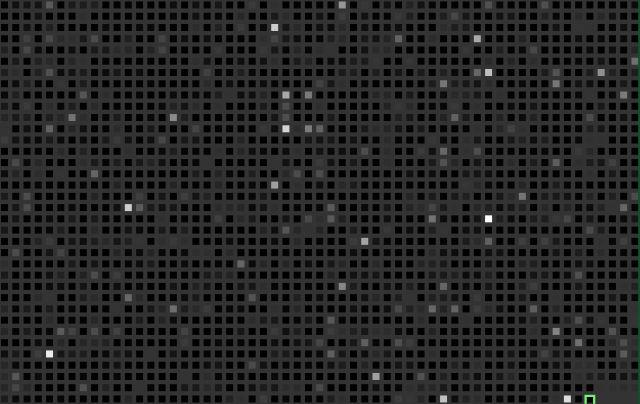
Write a WebGL 1 fragment shader that draws this pattern.

```glsl
precision highp float;
// A dark grey panel covered by a regular grid of small square lamps.
// A cell hash sets each lamp off, dim, glowing or white; layered sines
// gather the dim ones in patches. A green bracket marks one lamp.

uniform vec2 u_resolution;

#define COLUMNS 56.85              // grid pitches across the canvas width
#define GRID_OFFSET vec2(0.10, 0.06)
#define LAMP_SIZE 0.62             // side of a lamp, in pitches
#define PANEL_COLOR vec3(0.20)
#define MARK_COLOR vec3(0.45, 0.95, 0.45)
#define EDGE_COLOR vec3(0.08, 0.32, 0.16)
#define MARKED_CELL vec2(52.0, 35.0)
#define DIM_START 0.46             // share of lamps that stay off
#define DIM_LEVEL 0.17
#define GLOW_LEVEL 0.32
#define FLASH_LEVEL 0.80
#define PATCHINESS 0.24            // how far patches shift the dim share

// Random value from 0 to 1 for a grid cell.
float cellHash(vec2 cell) {
  vec3 p = fract(vec3(cell.xyx) * vec3(0.1031, 0.1030, 0.0973));
  p += dot(p, p.yzx + 33.33);
  return fract((p.x + p.y) * p.z);
}

// Slow field from -1 to 1, longer across than down.
float patchField(vec2 cell) {
  float broad = sin(cell.x * 0.21 + 1.7 * sin(cell.y * 0.23 + 0.6));
  float fine = sin(cell.y * 0.74 + 1.9 * sin(cell.x * 0.31 + 2.0));
  return 0.5 * (broad + fine);
}

// Long-tailed brightness: off, then dim, glowing and flashing lamps.
float lampLevel(float chance, float field) {
  float start = DIM_START - PATCHINESS * field;
  float dim = DIM_LEVEL * smoothstep(start, 1.0, chance);
  float glow = GLOW_LEVEL * pow(chance, 24.0);
  float flash = FLASH_LEVEL * pow(chance, 300.0);
  return min(0.005 + dim + glow + flash, 1.0);
}

// Antialiased coverage of a centred box.
float boxMask(vec2 p, vec2 size, float pixel) {
  vec2 cover = clamp(0.5 + (0.5 * size - abs(p)) / pixel, 0.0, 1.0);
  return cover.x * cover.y;
}

void main() {
  // Grid coordinates, with rows counted down from the top edge.
  float pixel = COLUMNS / u_resolution.x;
  vec2 fromTop = vec2(gl_FragCoord.x, u_resolution.y - gl_FragCoord.y);
  vec2 grid = fromTop * pixel + GRID_OFFSET;
  vec2 cell = floor(grid);

  // Lamps, worn away to the right of the marked cell.
  float level = lampLevel(cellHash(cell + 7.0), patchField(cell));
  float mask = boxMask(fract(grid) - 0.5, vec2(LAMP_SIZE), pixel);
  vec2 fromMark = cell - MARKED_CELL;
  float worn = step(0.5, fromMark.x) * smoothstep(-2.5, -0.5, fromMark.y);
  vec3 color = mix(PANEL_COLOR, vec3(level), mask * (1.0 - worn));

  // Bracket: a box outline left open at the bottom.
  vec2 q = grid - MARKED_CELL - 0.5;
  float outer = boxMask(q - vec2(0.0, 0.03), vec2(0.96, 0.80), pixel);
  float inner = boxMask(q - vec2(0.0, 0.23), vec2(0.56, 0.80), pixel);
  color = mix(color, MARK_COLOR, outer * (1.0 - inner));

  // Thin green strip along the right edge.
  float edge = COLUMNS + GRID_OFFSET.x - grid.x;
  color = mix(color, EDGE_COLOR, clamp(0.5 + (0.15 - edge) / pixel, 0.0, 1.0));
  gl_FragColor = vec4(color, 1.0);
}
```
